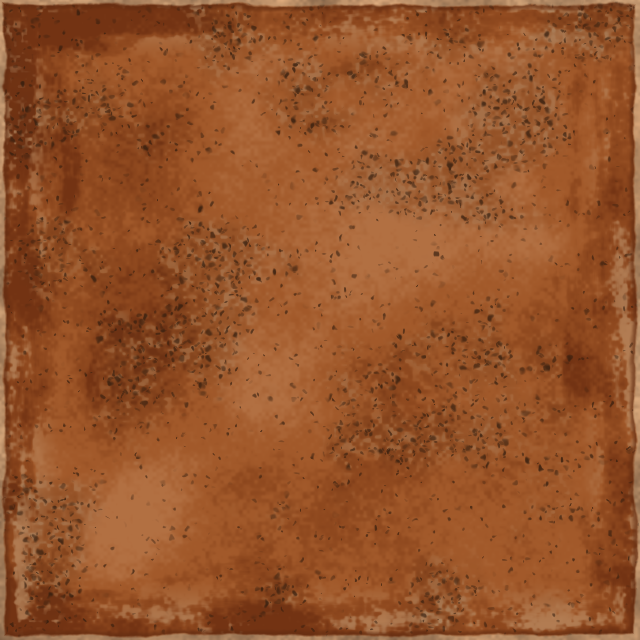
Reproduce this texture procedurally as a Shadertoy shader.

```glsl
// Weathered terracotta tile: mottled clay, burnt edges, clustered dark pits and a chipped pale rim.

const vec3 DEEP_CLAY  = vec3(0.45, 0.20, 0.075);
const vec3 DARK_CLAY  = vec3(0.56, 0.285, 0.12);
const vec3 MID_CLAY   = vec3(0.635, 0.35, 0.165);
const vec3 LIGHT_CLAY = vec3(0.70, 0.44, 0.26);
const vec3 PALE_DUST  = vec3(0.74, 0.58, 0.43);
const vec3 PIT_COLOR  = vec3(0.19, 0.11, 0.055);

const float BASE_TONE     = 0.66;
const float MOTTLE_SCALE  = 4.5;
const float MOTTLE_GAIN   = 0.95;
const float GRAIN_SCALE   = 170.0;
const float GRAIN_GAIN    = 0.22;
const float BURN_WIDTH    = 0.13;
const float BURN_GAIN     = 0.40;
const float CLUSTER_SCALE = 8.0;
const float RIM_WIDTH     = 0.008;

float hash(vec2 p) {
    return fract(sin(dot(p, vec2(127.1, 311.7))) * 43758.5);
}

vec2 hash2(vec2 p) {
    return vec2(hash(p), hash(p + vec2(37.2, 17.9)));
}

float noise(vec2 p) {
    vec2 i = floor(p), f = fract(p);
    f = f * f * (3.0 - 2.0 * f);
    return mix(mix(hash(i), hash(i + vec2(1, 0)), f.x),
               mix(hash(i + vec2(0, 1)), hash(i + vec2(1, 1)), f.x), f.y);
}

float fbm(vec2 p) {
    float sum = 0.0, amp = 0.5;
    for (int i = 0; i < 5; i++) {
        sum += amp * noise(p);
        p = mat2(1.6, 1.2, -1.2, 1.6) * p + 11.3;
        amp *= 0.5;
    }
    return sum / 0.97;
}

// Scattered soft spots of varied size and strength; density is the share of filled cells.
float pits(vec2 p, float scale, float radius, float density) {
    vec2 q = p * scale, cell = floor(q);
    float cover = 0.0;
    for (int j = -1; j <= 1; j++)
    for (int i = -1; i <= 1; i++) {
        vec2 id = cell + vec2(i, j);
        vec2 rnd = hash2(id + 5.7);
        float r = radius * mix(0.5, 1.1, rnd.x);
        float dist = length((q - id - hash2(id)) * mix(vec2(0.8, 1.2), vec2(1.2, 0.8), rnd.y));
        float present = 1.0 - smoothstep(density - 0.05, density + 0.02, hash(id + 91.3));
        float spot = 1.0 - smoothstep(r * 0.35, r * 1.25, dist);
        cover = max(cover, spot * present * mix(0.45, 1.0, rnd.y));
    }
    return cover;
}

// Colour ramp from burnt to bleached clay.
vec3 clay(float tone) {
    vec3 c = mix(DEEP_CLAY, DARK_CLAY, smoothstep(0.22, 0.47, tone));
    c = mix(c, MID_CLAY, smoothstep(0.45, 0.63, tone));
    return mix(c, LIGHT_CLAY, smoothstep(0.63, 0.95, tone));
}

void mainImage(out vec4 fragColor, in vec2 fragCoord) {
    vec2 uv = fragCoord / iResolution.xy;
    vec2 sides = min(uv, 1.0 - uv);
    float edge = min(sides.x, sides.y);

    // Broad mottling and fine grain, rougher inside the pitted clusters
    float mottle = fbm(uv * MOTTLE_SCALE + 3.1) - 0.5;
    float cluster = smoothstep(0.48, 0.74, fbm(uv * CLUSTER_SCALE + 27.4));
    float grain = 0.6 * noise(uv * GRAIN_SCALE) + 0.4 * noise(uv * GRAIN_SCALE * 0.47 + 8.0) - 0.5;
    float tone = BASE_TONE + MOTTLE_GAIN * mottle + grain * GRAIN_GAIN * (1.0 + 1.3 * cluster);

    // Patchy burn, streaked along the nearest side
    float sideways = smoothstep(-0.04, 0.04, sides.y - sides.x);
    float streak = mix(fbm(uv * vec2(7.0, 28.0)), fbm(uv * vec2(28.0, 7.0) + 19.0), sideways);
    float patches = smoothstep(0.28, 0.62, fbm(uv * 5.0 + 51.0));
    float burn = 1.0 - smoothstep(0.0, BURN_WIDTH, edge + 0.22 * (streak - 0.5));
    tone -= BURN_GAIN * burn * mix(0.35, 1.0, patches);
    vec3 color = clay(tone);

    // Bleached wear near the sides and faint dust in the clusters
    float wear = smoothstep(0.53, 0.72, streak + 0.35 * grain) * (1.0 - smoothstep(0.02, 0.10, edge));
    float dust = cluster * smoothstep(0.05, 0.28, grain);
    color = mix(color, PALE_DUST, 0.6 * wear + 0.35 * dust);

    // Coarse and fine pits with ragged outlines
    vec2 ragged = uv + 0.006 * (vec2(noise(uv * 140.0), noise(uv * 140.0 + 63.0)) - 0.5);
    float coarse = pits(ragged, 68.0, 0.36, mix(0.03, 0.42, cluster));
    float fine = pits(ragged + 0.37, 125.0, 0.42, mix(0.09, 0.42, cluster));
    color = mix(color, PIT_COLOR, max(0.82 * coarse, 0.68 * fine));
    color = mix(color, PIT_COLOR * 1.6, 0.16 * cluster);

    // Chipped pale rim with a thin dark seam inside it
    float chip = 0.012 * (fbm(uv * 22.0 + 7.0) - 0.5) + 0.004 * (streak - 0.5);
    float inset = edge + chip - RIM_WIDTH;
    float seam = smoothstep(-0.002, 0.002, inset) * (1.0 - smoothstep(0.002, 0.010, inset));
    color = mix(color, DEEP_CLAY * 0.85, 0.6 * seam);
    float rim = 1.0 - smoothstep(-0.003, 0.002, inset);
    vec3 rimColor = PALE_DUST * (0.82 + 0.3 * noise(uv * 16.0) + 0.25 * grain);
    color = mix(color, rimColor, 0.9 * rim);

    fragColor = vec4(color, 1.0);
}
```
